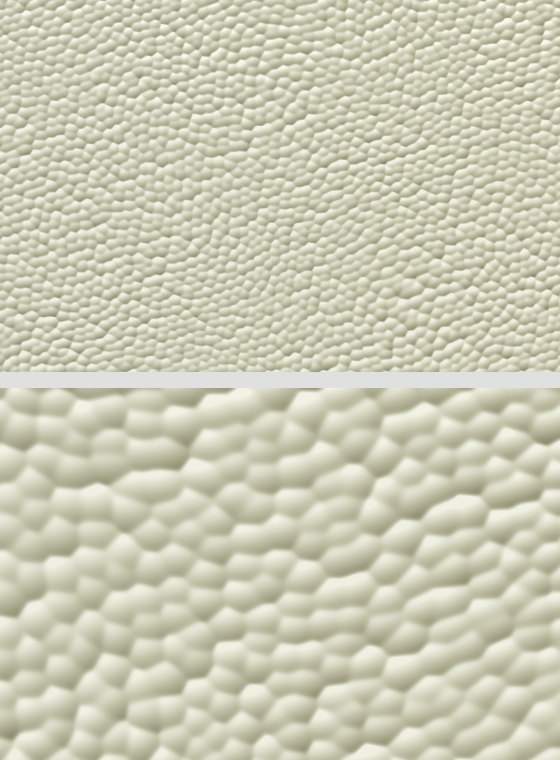
Top: the whole. Bottom: its middle third, enlarged.
A Shadertoy shader for this texture:

```glsl
const float GRAIN_PITCH   = 0.0302; // grain spacing, canvas heights
const float ROW_RATIO     = 0.866;  // row spacing of a hexagonal layout
const float FLATTEN       = 1.13;   // grains are wider than tall
const float ROW_ANGLE     = 0.38;   // slant of the rows, radians
const float JITTER        = 0.56;   // irregularity of the staggered rows
const float SIZE_SPREAD   = 0.09;   // difference between large and small grains
const float GROOVE_SHARP  = 10.0;   // higher gives tighter grooves
const float BEND          = 0.022;  // sway of the rows
const float RELIEF        = 0.57;   // shading contrast
const float PATCHINESS    = 0.15;   // uneven relief across the sheet
const float CAVITY        = 0.28;   // darkening inside grooves
const float MEAN_HEIGHT   = -0.03;
const float BASE_TONE     = 0.645;
const float GLOSS         = 0.03;
const vec2  LIGHT_DIR     = vec2(-0.32, 0.95);
const vec3  SHADOW_COLOR  = vec3(0.595, 0.593, 0.485);
const vec3  MIDDLE_COLOR  = vec3(0.748, 0.748, 0.648);
const vec3  LIGHT_COLOR   = vec3(0.930, 0.930, 0.875);
const vec3  TINT          = vec3(0.004, 0.000, -0.004);

vec3 hash3(vec2 id) {
    vec3 p = fract(id.xyx * vec3(0.1031, 0.1030, 0.0973));
    p += dot(p, p.yxz + 33.33);
    return fract((p.xxy + p.yzz) * p.zyx);
}

// Slow layered sines, about -1 to 1
float drift(vec2 p) {
    return 0.5 * sin(4.3 * p.x + 2.7 * sin(3.1 * p.y + 0.6))
         + 0.3 * sin(9.1 * p.y - 5.2 * p.x + 1.4)
         + 0.2 * sin(15.7 * p.x + 11.3 * p.y);
}

// Smooth cellular domes: xy = outward slope, z = height
vec3 grainSurface(vec2 p) {
    float c = cos(ROW_ANGLE), s = sin(ROW_ANGLE);
    mat2 toRows = mat2(c, -s, s, c);
    vec2 aspect = vec2(1.0, ROW_RATIO);
    vec2 q = toRows * (p * vec2(1.0, FLATTEN)) / (GRAIN_PITCH * aspect);
    vec2 slope = vec2(0.0);
    float total = 0.0;
    for (int j = -2; j <= 2; j++) {
        float row = floor(q.y) + float(j);
        float stagger = 0.5 * mod(row, 2.0);
        for (int i = -2; i <= 2; i++) {
            vec2 id = vec2(floor(q.x - stagger) + float(i), row);
            vec3 rnd = hash3(id + 171.0);
            vec2 center = id + vec2(0.5 + stagger, 0.5) + JITTER * (rnd.xy - 0.5);
            vec2 offset = (q - center) * aspect;
            float weight = exp(GROOVE_SHARP * (SIZE_SPREAD * rnd.z - dot(offset, offset)));
            slope += weight * 2.0 * offset;
            total += weight;
        }
    }
    // Multiplying from the left turns the slope back upright
    return vec3((slope / total) * toRows, log(total) / GROOVE_SHARP);
}

// Shadow to middle to light
vec3 toneColor(float tone) {
    vec3 dark = mix(SHADOW_COLOR, MIDDLE_COLOR, clamp(2.0 * tone, -0.3, 1.0));
    return mix(dark, LIGHT_COLOR, clamp(2.0 * tone - 1.0, 0.0, 1.05));
}

void mainImage(out vec4 fragColor, in vec2 fragCoord) {
    vec2 p = fragCoord / iResolution.y;

    // Bend the rows so that they do not line up
    vec2 bend = vec2(drift(p.yx + 3.0), drift(p + 8.0));
    vec3 surface = grainSurface(p + BEND * bend);

    // Directional shading with patches of weaker and stronger relief
    float relief = RELIEF * (1.0 + PATCHINESS * drift(1.4 * p + 5.0));
    float lit = dot(surface.xy, LIGHT_DIR);
    float tone = BASE_TONE + relief * lit + CAVITY * (surface.z - MEAN_HEIGHT);

    // Sheen on the grains nearest the light
    float sheen = smoothstep(0.35, 0.75, lit) * smoothstep(0.45, 1.0, p.y);

    vec3 color = toneColor(tone) + GLOSS * sheen + TINT * (p.x - 0.75);
    fragColor = vec4(clamp(color, 0.0, 1.0), 1.0);
}
```
